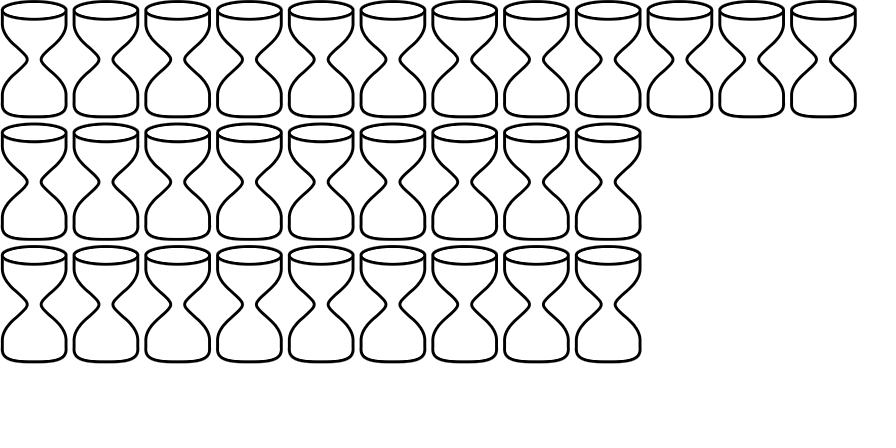
Give the GLSL for this pattern, as a WebGL 1 fragment shader.

```glsl
precision highp float;
// Rows of outlined hourglasses in black on white: twelve on top, then two rows of nine.

uniform vec2 u_resolution;

// Layout units: the canvas is 384 units tall, measured down from the top left
const float CANVAS_HEIGHT = 384.0;
const vec2 PITCH = vec2(61.5, 105.0);
const float AXIS_X = 29.3;
const float HALF_WIDTH = 27.3;
const float NECK_HALF_WIDTH = 6.0;
const float RIM_Y = 8.9;
const float NECK_Y = 51.0;
const float BASE_Y = 88.0;
const float LINE_WIDTH = 2.5;
const vec3 PAPER = vec3(1.0);
const vec3 INK = vec3(0.0);

float smoothMin(float a, float b, float k) {
  float h = max(k - abs(a - b), 0.0) / k;
  return min(a, b) - 0.25 * k * h * h;
}

// Approximate signed distance to a superellipse of the given radii and power
float superellipse(vec2 p, vec2 radii, float power) {
  vec2 q = max(abs(p) / radii, vec2(0.001));
  vec2 terms = pow(q, vec2(power));
  vec2 slope = power * terms / (q * radii);
  return (terms.x + terms.y - 1.0) / length(slope);
}

// Half width of the glass at a height from the neck: rounded waist, straight flank, full bulb
float bulbProfile(float fromNeck) {
  float waist = 4.0;
  float flare = 1.2 * (sqrt(fromNeck * fromNeck + waist * waist) - waist);
  return NECK_HALF_WIDTH + smoothMin(flare, HALF_WIDTH - NECK_HALF_WIDTH, 11.0);
}

float sideDistance(vec2 p) {
  float y = p.y - NECK_Y;
  float slope = bulbProfile(y + 0.5) - bulbProfile(y - 0.5);
  return abs(abs(p.x) - bulbProfile(y)) / sqrt(1.0 + slope * slope);
}

// Distance to the outline; p.x is from the axis, p.y down from the top
float hourglass(vec2 p) {
  float rim = abs(superellipse(p - vec2(0.0, RIM_Y), vec2(HALF_WIDTH, 7.5), 2.0));
  float base = abs(superellipse(p - vec2(0.0, BASE_Y), vec2(HALF_WIDTH, 12.0), 3.0));
  float body = p.y < BASE_Y ? sideDistance(p) : base;
  return p.y < RIM_Y ? rim : min(rim, body);
}

// One inside the filled part of the grid, zero elsewhere
float occupied(vec2 cell) {
  float columns = cell.y < 0.5 ? 12.0 : 9.0;
  return step(0.0, cell.x) * step(cell.x, columns - 0.5) * step(cell.y, 2.5);
}

float stroke(float dist, float width, float pixel) {
  return clamp(0.5 + (0.5 * width - dist) / pixel, 0.0, 1.0);
}

void main() {
  float pixel = CANVAS_HEIGHT / u_resolution.y;
  vec2 p = vec2(gl_FragCoord.x, u_resolution.y - gl_FragCoord.y) * pixel;

  // Repeat the glass over the grid
  vec2 cell = floor(p / PITCH);
  vec2 local = p - cell * PITCH - vec2(AXIS_X, 0.0);

  float ink = stroke(hourglass(local), LINE_WIDTH, pixel) * occupied(cell);
  gl_FragColor = vec4(mix(PAPER, INK, ink), 1.0);
}
```
